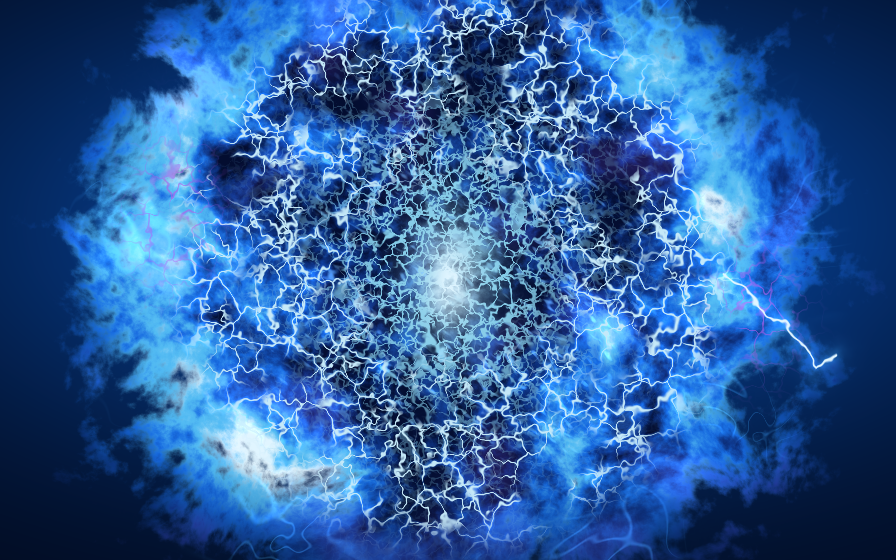
A WebGL 2 fragment shader for this background:

```glsl
#version 300 es
precision highp float;
// A ring of electric blue storm clouds around a glowing core, laced with lightning.
uniform vec2 u_resolution;
out vec4 fragColor;

const vec3 NAVY = vec3(0.01, 0.05, 0.19);
const vec3 DEEP = vec3(0.05, 0.20, 0.52);
const vec3 AZURE = vec3(0.09, 0.42, 0.88);
const vec3 CYAN = vec3(0.32, 0.73, 0.95);
const vec3 WHITE = vec3(0.88, 0.96, 1.0);
const vec3 STEEL = vec3(0.52, 0.80, 0.91);
const vec3 PINK = vec3(0.70, 0.35, 0.92);

// Bright cloud patches: centre, radius, strength
const int PATCHES = 11;
const vec4 patches[PATCHES] = vec4[](
    vec4(-0.32, -0.29, 0.11, 0.60), vec4(-0.48, 0.28, 0.12, 0.28),
    vec4(-0.55, 0.07, 0.14, 0.26), vec4(-0.32, -0.03, 0.08, 0.42),
    vec4(-0.24, 0.24, 0.07, 0.42), vec4(0.37, 0.35, 0.09, 0.36),
    vec4(0.46, 0.13, 0.08, 0.42), vec4(0.26, -0.10, 0.06, 0.55),
    vec4(0.24, -0.24, 0.10, 0.42), vec4(0.41, -0.05, 0.08, 0.34),
    vec4(-0.48, -0.18, 0.13, 0.22));

vec2 hash2(vec2 p) {
    vec3 h = fract(p.xyx * vec3(0.1031, 0.1030, 0.0973));
    h += dot(h, h.yzx + 33.33);
    return fract((h.xx + h.yz) * h.zy);
}

float corner(vec2 cell, vec2 f, vec2 offset) {
    return dot(hash2(cell + offset) * 2.0 - 1.0, f - offset);
}

float gradientNoise(vec2 p) {
    vec2 i = floor(p), f = fract(p);
    vec2 u = f * f * f * (f * (f * 6.0 - 15.0) + 10.0);
    float low = mix(corner(i, f, vec2(0, 0)), corner(i, f, vec2(1, 0)), u.x);
    float high = mix(corner(i, f, vec2(0, 1)), corner(i, f, vec2(1, 1)), u.x);
    return mix(low, high, u.y);
}

float fbm(vec2 p) {
    float sum = 0.0, amp = 0.75;
    for (int i = 0; i < 5; i++) {
        sum += amp * gradientNoise(p);
        p = mat2(1.6, 1.2, -1.2, 1.6) * p + 7.3;
        amp *= 0.58;
    }
    return sum;
}

vec2 noise2(vec2 p) {
    return vec2(gradientNoise(p), gradientNoise(p + 41.7));
}

// Gap between the two nearest scattered points: zero along cell borders
float cellBorder(vec2 p) {
    vec2 i = floor(p), f = fract(p);
    float near = 9.0, next = 9.0;
    for (int y = -1; y <= 1; y++)
        for (int x = -1; x <= 1; x++) {
            vec2 o = vec2(x, y);
            float d = length(o + hash2(i + o) - f);
            next = min(next, max(near, d));
            near = min(near, d);
        }
    return next - near;
}

// Jagged branching web, broken up by a slow noise
float filaments(vec2 p, float cells, float width, float gaps, float aa) {
    vec2 q = p * cells + cells;
    float presence = smoothstep(gaps - 0.08, gaps + 0.12, gradientNoise(q * 0.45));
    q += 0.6 * noise2(q * 1.3) + 0.28 * noise2(q * 3.7);
    return presence * (1.0 - smoothstep(0.2 * width, width + aa, cellBorder(q) / cells));
}

float segment(vec2 p, vec2 a, vec2 b) {
    vec2 d = b - a;
    return length(p - a - d * clamp(dot(p - a, d) / dot(d, d), 0.0, 1.0));
}

float glow(vec2 p, vec2 centre, vec2 size) {
    vec2 d = (p - centre) / size;
    return exp(-dot(d, d));
}

vec3 ramp(float t) {
    vec3 c = mix(NAVY, DEEP, smoothstep(0.0, 0.27, t));
    c = mix(c, AZURE, smoothstep(0.22, 0.50, t));
    c = mix(c, CYAN, smoothstep(0.44, 0.74, t));
    return mix(c, WHITE, smoothstep(0.72, 1.1, t));
}

void main() {
    vec2 p = (gl_FragCoord.xy - 0.5 * u_resolution) / u_resolution.y;
    float aa = 1.0 / u_resolution.y;
    float r = length(p - vec2(0.01, 0.03));

    // Backdrop, brightest beside the ring and dark at the rims
    vec3 col = mix(vec3(0.005, 0.03, 0.10), vec3(0.03, 0.29, 0.66), glow(p, vec2(0.05, 0.10), vec2(0.98, 0.46)));

    // Clouds: a bright ring, a dim hollow and scattered patches
    vec2 warp = noise2(p * 5.0);
    float billow = fbm(p * 7.5 + 0.6 * warp);
    float detail = fbm(p * 24.0 + warp);
    float ring = smoothstep(0.37, 0.53, r + 0.12 * billow) * (1.0 - 0.35 * smoothstep(0.1, 0.45, p.y) * smoothstep(0.35, 0.0, abs(p.x)));
    float level = 0.10 + 0.42 * ring + 0.46 * billow + 0.40 * detail;
    for (int i = 0; i < PATCHES; i++)
        level += patches[i].w * glow(p + 0.05 * warp, patches[i].xy, vec2(patches[i].z));
    float ground = smoothstep(-0.54, -0.30, p.y);
    vec3 cloud = ramp(level * mix(0.62, 1.0, ground));
    cloud += vec3(0.10, 0.05, 0.14) * smoothstep(0.0, 0.5, gradientNoise(p * 7.0 + 3.0) + 0.45 * (1.0 - ground));
    float cover = 1.0 - smoothstep(0.56, 0.70, r + 0.28 * billow + 0.14 * detail);
    col = mix(col, cloud, cover * mix(0.6, 1.0, ground));

    // Thin smoke wisps curling off the rim
    float curl = abs(gradientNoise(p * 14.0 + 2.2 * noise2(p * 6.0 + 5.0)));
    float rim = smoothstep(0.45, 0.56, r) * (1.0 - smoothstep(0.60, 0.72, r));
    col += 0.22 * CYAN * rim * smoothstep(-0.1, 0.3, warp.x) * (1.0 - smoothstep(0.0, 0.05, curl));

    // Short slanted sparks in the hollow
    vec2 slant = mat2(0.8, 0.6, -0.6, 0.8) * (p + 0.02 * warp);
    float sparks = smoothstep(0.15, 0.5, gradientNoise(slant * vec2(38.0, 110.0)));
    col += 0.5 * STEEL * sparks * (1.0 - smoothstep(0.2, 0.48, r));

    // Lightning webs: fine near the core, broad and white farther out
    float inner = glow(p, vec2(0.0, 0.03), vec2(0.24, 0.30));
    float fine = max(filaments(p, 27.0, 0.0045, -0.25, aa), filaments(p + 0.3, 41.0, 0.003, -0.15, aa));
    col = mix(col, STEEL, min(1.0, 1.3 * fine * inner));
    float band = smoothstep(0.12, 0.22, r) * (1.0 - smoothstep(0.44, 0.54, r));
    col += 0.22 * AZURE * band * filaments(p, 18.0, 0.015, -0.10, aa);
    float webs = max(filaments(p, 18.0, 0.0042, -0.10, aa), filaments(p + 0.7, 23.0, 0.0034, 0.0, aa));
    col = mix(col, mix(STEEL, WHITE, 0.7), band * webs);
    float blush = glow(p, vec2(-0.49, 0.12), vec2(0.07, 0.12)) + glow(p, vec2(0.55, -0.05), vec2(0.07, 0.10));
    col = mix(col, PINK, 0.7 * blush * filaments(p, 20.0, 0.004, -0.3, aa));

    // Core with a ragged halo
    float core = glow(p + 0.04 * warp, vec2(0.005, 0.015), vec2(0.075, 0.13));
    col = mix(col, STEEL, core * clamp(0.72 + 1.1 * detail + 0.3 * sparks, 0.0, 1.0));
    float heart = glow(p, vec2(0.005, 0.0), vec2(0.045, 0.075));
    col = mix(col, WHITE, heart * clamp(0.75 + 0.8 * detail + 0.25 * fine, 0.0, 1.0));

    // Stray bolt on the right
    vec2 b = p + 0.022 * noise2(p * 26.0) + 0.006 * noise2(p * 80.0);
    float bolt = min(segment(b, vec2(0.49, 0.01), vec2(0.63, -0.11)), segment(b, vec2(0.63, -0.11), vec2(0.66, -0.16)));
    bolt = min(bolt, segment(b, vec2(0.66, -0.16), vec2(0.69, -0.135)));
    col += 0.25 * CYAN * exp(-bolt * 70.0);
    col = mix(col, WHITE, 1.0 - smoothstep(0.0005, 0.002 + aa, bolt));

    fragColor = vec4(clamp(col, 0.0, 1.0), 1.0);
}
```
